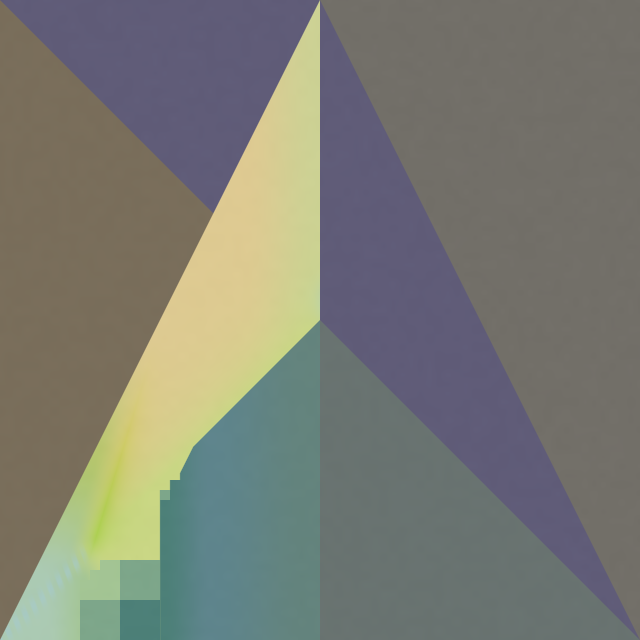
Give the GLSL for this background, as a WebGL 2 fragment shader.

```glsl
#version 300 es
precision highp float;
// A tall triangle split by its axis over muted flat facets. Its left half glows
// in cream and lime above a teal facet, with a stepped edge near the base.
// Built from half-plane and box masks, smooth gradients and faint value noise.
uniform vec2 u_resolution;
out vec4 fragColor;

const vec3 PURPLE = vec3(0.375, 0.36, 0.47);
const vec3 BROWN = vec3(0.475, 0.43, 0.355);
const vec3 GRAY = vec3(0.447, 0.435, 0.408);
const vec3 SLATE = vec3(0.41, 0.45, 0.44);
const vec3 CREAM = vec3(0.87, 0.79, 0.57);
const vec3 LIME = vec3(0.79, 0.84, 0.52);
const vec3 PALE = vec3(0.67, 0.79, 0.70);
const vec3 SAGE = vec3(0.49, 0.65, 0.54);
const vec3 LEAF = vec3(0.64, 0.77, 0.58);
const vec3 TEAL = vec3(0.30, 0.50, 0.47);

float hash(vec2 p) {
    vec3 q = fract(vec3(p.xyx) * 0.1031);
    q += dot(q, q.yzx + 33.33);
    return fract((q.x + q.y) * q.z);
}

float noise(vec2 p) {
    vec2 i = floor(p), f = fract(p);
    f = f * f * (3.0 - 2.0 * f);
    float low = mix(hash(i), hash(i + vec2(1, 0)), f.x);
    float high = mix(hash(i + vec2(0, 1)), hash(i + vec2(1, 1)), f.x);
    return mix(low, high, f.y);
}

// Antialiased inside mask of a signed distance
float cover(float d, float px) {
    return clamp(0.5 + d / px, 0.0, 1.0);
}

float box(vec2 p, vec2 corner, vec2 size, float px) {
    vec2 d = 0.5 * size - abs(p - corner - 0.5 * size);
    return cover(min(d.x, d.y), px);
}

// Falling ramp: one below a, zero above b
float fall(float a, float b, float x) {
    return 1.0 - smoothstep(a, b, x);
}

// Cream sheet with a lime rim, a yellow ridge and a pale foot
vec3 glowColor(vec2 p) {
    vec3 c = mix(CREAM, vec3(0.80, 0.82, 0.58), smoothstep(0.38, 0.5, p.x));
    c = mix(c, LIME, exp(-max(p.y - p.x, 0.0) / 0.065));
    float d = p.x - mix(0.146, 0.22, (p.y - 0.147) / 0.243);
    float fade = fall(0.24, 0.48, p.y);
    vec3 shade = mix(PALE, vec3(0.69, 0.77, 0.42), smoothstep(0.08, 0.3, p.y));
    c = mix(c, shade, fall(-0.04, 0.01, d) * fade);
    float ridge = exp(-abs(d) / (d > 0.0 ? 0.02 : 0.016));
    vec3 ridgeColor = mix(vec3(0.66, 0.81, 0.29), vec3(0.81, 0.79, 0.35), smoothstep(0.15, 0.35, p.y));
    c = mix(c, ridgeColor, 0.9 * ridge * fade * smoothstep(0.11, 0.17, p.y));
    float foot = fall(0.09, 0.15, p.y) * fall(0.13, 0.17, p.x);
    c = mix(c, mix(PALE, LEAF, smoothstep(0.07, 0.14, p.x)), foot);
    // Small icy strokes along the diagonal
    float stroke = smoothstep(0.2, 0.5, abs(fract((p.x * 1.3 + p.y * 0.5) * 42.0) - 0.5) * 1.4);
    float band = exp(-pow((p.y - p.x) / 0.016, 2.0)) * fall(0.11, 0.15, p.x);
    c = mix(c, vec3(0.65, 0.79, 0.79), 0.65 * stroke * band);
    // Cool tint beside the apex of the lower facet
    float tint = exp(-abs(p.x - 0.5) / 0.012 - pow((p.y - 0.53) / 0.035, 2.0));
    return mix(c, vec3(0.72, 0.82, 0.68), 0.6 * tint);
}

vec3 tealColor(vec2 p) {
    vec3 c = mix(TEAL, vec3(0.37, 0.52, 0.55), smoothstep(0.255, 0.33, p.x));
    return mix(c, vec3(0.39, 0.515, 0.49), smoothstep(0.33, 0.48, p.x));
}

// Right limit of the glow: slanted, then stepped towards the base
float glowEdge(float y, float cell, float px) {
    float upper = max(18.0 * cell, max(y, 0.5 * (y + 0.302)));
    upper = y > 0.302 ? y : upper;
    float lower = mix(16.0, 17.0, cover(y - 15.0 * cell, px)) * cell;
    return mix(lower, upper, cover(y - 0.25, px));
}

void main() {
    vec2 p = gl_FragCoord.xy / u_resolution;
    float px = 1.0 / min(u_resolution.x, u_resolution.y);
    float cell = 1.0 / 64.0, block = 1.0 / 16.0;

    // Flat facets on both sides
    float diagonal = cover((p.x + p.y - 1.0) * 0.707, px);
    float leftInside = cover((2.0 * p.x - p.y) * 0.447, px);
    float rightInside = cover((2.0 - 2.0 * p.x - p.y) * 0.447, px);
    vec3 outer = mix(BROWN, PURPLE, diagonal);
    vec3 right = mix(GRAY, mix(SLATE, PURPLE, diagonal), rightInside);

    // Left half of the triangle
    vec3 glow = glowColor(p);
    float lit = cover((glowEdge(p.y, cell, px) - p.x) * 0.8, px);
    vec3 inner = mix(tealColor(p), glow, lit);

    // Coarse blocks at the foot, then finer steps over them
    inner = mix(inner, LEAF, box(p, vec2(2, 1) * block, vec2(block), px));
    for (int i = 0; i < 2; i++) {
        vec2 corner = vec2(2 + i, i) * block;
        inner = mix(inner, SAGE, box(p, corner, vec2(block), px));
    }
    inner = mix(inner, TEAL, box(p, vec2(3, 0) * block, vec2(block), px));
    for (int i = 0; i < 2; i++) {
        vec2 corner = vec2(8, 6 + i) * cell;
        inner = mix(inner, glow, box(p, corner, vec2(1 + i, 1) * cell, px));
    }
    inner = mix(inner, SAGE, box(p, vec2(16, 14) * cell, vec2(cell), px));

    // Join the halves and add faint grain
    vec3 color = mix(mix(outer, inner, leftInside), right, cover(p.x - 0.5, px));
    color += 0.008 * (noise(p * 70.0) - 0.5);
    fragColor = vec4(color, 1.0);
}
```
